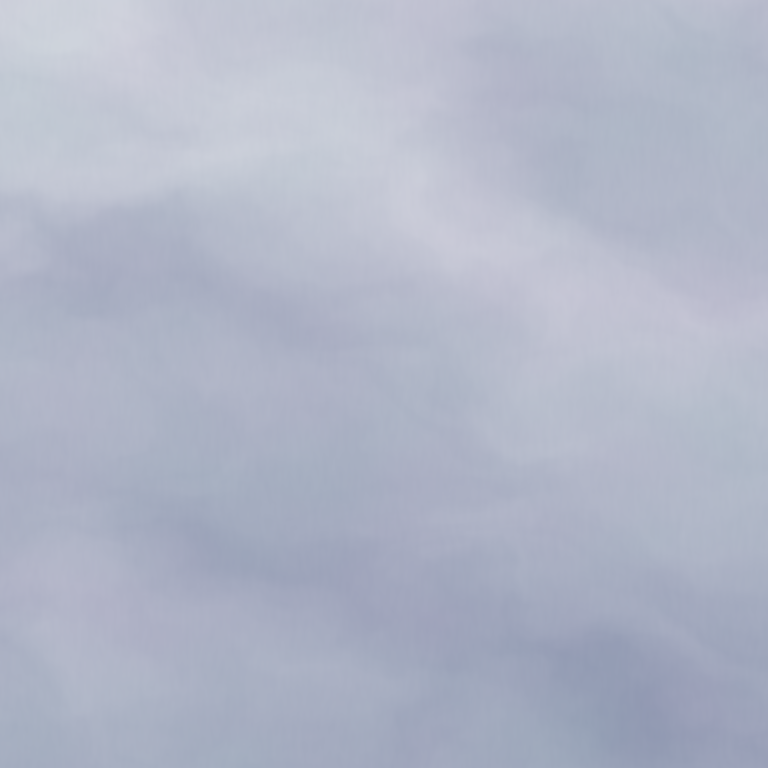
Give the GLSL for this texture, as a WebGL 1 fragment shader.

```glsl
precision highp float;

uniform vec2 u_resolution;

vec2 gradientAt(vec2 cell) {
  vec3 p = fract(cell.xyx * vec3(0.1031, 0.1030, 0.0973));
  p += dot(p, p.yzx + 33.33);
  float angle = 6.2832 * fract((p.x + p.y) * p.z);
  return vec2(cos(angle), sin(angle));
}

float gradientNoise(vec2 p) {
  vec2 i = floor(p);
  vec2 f = p - i;
  vec2 w = f * f * f * (f * (f * 6.0 - 15.0) + 10.0);
  float a = dot(gradientAt(i), f);
  float b = dot(gradientAt(i + vec2(1.0, 0.0)), f - vec2(1.0, 0.0));
  float c = dot(gradientAt(i + vec2(0.0, 1.0)), f - vec2(0.0, 1.0));
  float d = dot(gradientAt(i + 1.0), f - 1.0);
  return mix(mix(a, b, w.x), mix(c, d, w.x), w.y);
}

float fbm(vec2 p) {
  float sum = 0.0;
  float amplitude = 1.0;
  for (int octave = 0; octave < 5; octave++) {
    sum += amplitude * gradientNoise(p);
    p = mat2(0.96, -0.28, 0.28, 0.96) * p * 2.03 + 17.3;
    amplitude *= 0.46;
  }
  return sum;
}

// Soft elliptical bank of cloud, sloping down to the right
float bank(vec2 p, vec2 center, vec2 radius, float slope) {
  vec2 q = p - center;
  q.y += slope * q.x;
  q /= radius;
  return exp(-dot(q, q));
}

void main() {
  vec2 uv = gl_FragCoord.xy / u_resolution;

  // Bend the sky so that the banks get ragged edges
  vec2 bend = vec2(fbm(uv * vec2(3.0, 4.0) + 5.2), fbm(uv * vec2(3.0, 5.0) + 41.7));
  vec2 p = uv + bend * vec2(0.11, 0.07);

  // Bright haze above, thinner and darker sky below
  float tone = 1.5 * (uv.y - 0.5);
  tone += 0.85 * bank(p, vec2(0.03, 0.97), vec2(0.35, 0.20), 0.0);
  tone += 0.50 * bank(p, vec2(0.30, 0.80), vec2(0.24, 0.13), 0.1);
  tone += 0.95 * bank(p, vec2(0.74, 0.62), vec2(0.38, 0.13), 0.4);
  tone += 0.50 * bank(p, vec2(0.10, 0.13), vec2(0.20, 0.15), 0.2);
  tone -= 0.65 * bank(p, vec2(0.85, 0.90), vec2(0.32, 0.15), 0.2);
  tone -= 0.70 * bank(p, vec2(0.22, 0.62), vec2(0.36, 0.07), 0.15);
  tone -= 0.60 * bank(p, vec2(0.33, 0.30), vec2(0.27, 0.11), 0.15);
  tone -= 0.80 * bank(p, vec2(0.92, 0.09), vec2(0.30, 0.12), 0.1);

  // Wisps, stretched sideways
  vec2 drift = vec2(uv.x, uv.y + 0.2 * uv.x);
  tone += 0.65 * fbm(drift * vec2(3.2, 6.0) + bend * 0.8 + 9.1);

  // Faint upright grain
  tone += 0.10 * gradientNoise(uv * vec2(150.0, 45.0));
  tone += 0.07 * gradientNoise(uv * vec2(70.0, 28.0) + 63.0);

  vec3 color = vec3(0.69, 0.712, 0.78) + clamp(tone, -1.9, 1.8) * vec3(0.068, 0.061, 0.046);

  // Slow drift between mauve and steel blue
  float tint = fbm(uv * vec2(3.5, 5.0) + 28.4);
  color += tint * vec3(0.012, -0.010, 0.004);

  gl_FragColor = vec4(color, 1.0);
}
```
